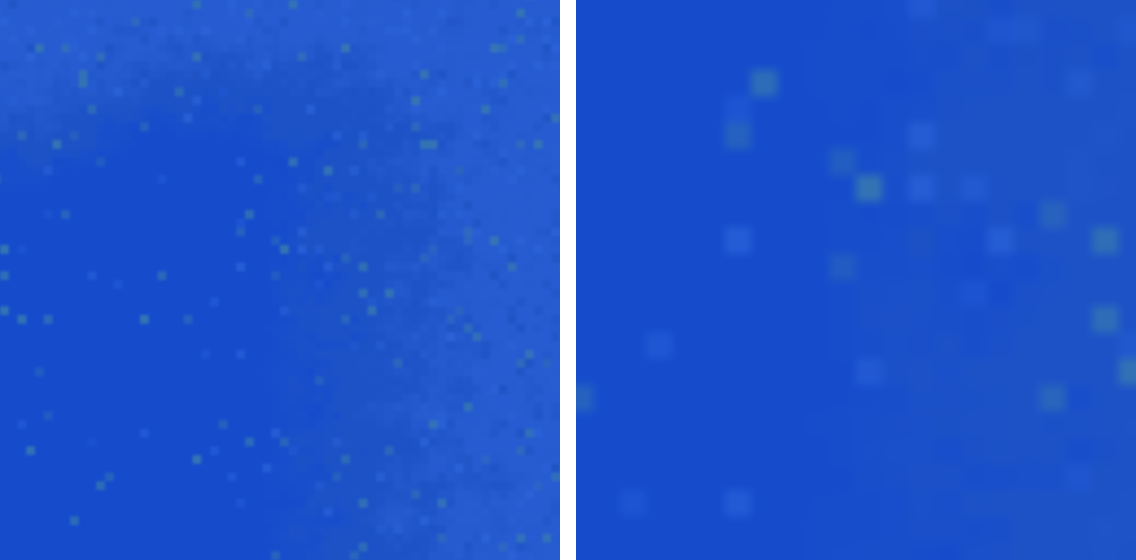
Left, the full canvas; right, a detail of the centre.
A WebGL 2 fragment shader for this background:

```glsl
#version 300 es
precision highp float;
// A grid of soft-edged square cells: deep blue at the lower left, rising to a
// lighter blue along the top and right. Gradient noise makes the border ragged,
// and hashed cells become dark chips, pale chips or teal specks.

#define CELLS 64.0          // cells across the canvas
#define EDGE_SOFTNESS 0.32  // half width of a cell edge, in cells
#define CLUMP_SIZE 4.0      // size of the noise clumps, in cells
#define CLUMP_AMOUNT 0.36
#define GRAIN_AMOUNT 0.20
#define CHIP_SHARE 0.11     // dark chips in the lightest part
#define PALE_SHARE 0.06     // pale chips in the lightest part
#define SPECK_SHARE 0.016   // teal specks in the deep part
#define SPECK_RISE 0.022    // extra specks in the lighter part

uniform vec2 u_resolution;
out vec4 fragColor;

const vec3 DEEP_BLUE = vec3(0.085, 0.297, 0.800);
const vec3 MID_BLUE = vec3(0.114, 0.322, 0.780);
const vec3 LIGHT_BLUE = vec3(0.152, 0.357, 0.818);
const vec3 PALE_BLUE = vec3(0.175, 0.395, 0.860);
const vec3 CHIP_BLUE = vec3(0.115, 0.322, 0.765);
const vec3 TEAL = vec3(0.210, 0.465, 0.700);

// Integer hash giving a value from 0 to 1 for a lattice point and a seed.
float hash(vec2 point, uint seed) {
    uvec2 q = uvec2(ivec2(point) + 512);
    uint h = q.x * 1597334677u ^ q.y * 3812015801u ^ seed * 2654435761u;
    h = (h ^ (h >> 16)) * 2246822519u;
    h = (h ^ (h >> 13)) * 3266489917u;
    h ^= h >> 16;
    return float(h >> 8) / 16777216.0;
}

float cornerSlope(vec2 corner, vec2 offset) {
    float angle = 6.28319 * hash(corner, 11u);
    return dot(vec2(cos(angle), sin(angle)), offset);
}

float gradientNoise(vec2 p) {
    vec2 i = floor(p), f = p - i;
    vec2 w = f * f * f * (f * (f * 6.0 - 15.0) + 10.0);
    vec2 e = vec2(1.0, 0.0);
    float low = mix(cornerSlope(i, f), cornerSlope(i + e, f - e), w.x);
    float high = mix(cornerSlope(i + e.yx, f - e.yx), cornerSlope(i + 1.0, f - 1.0), w.x);
    return mix(low, high, w.y);
}

// Broad light from the right and the top; the top band dips at the left.
float lightField(vec2 uv) {
    float right = smoothstep(0.36, 1.02, uv.x);
    float dip = 0.10 * (1.0 - smoothstep(0.0, 0.35, uv.x));
    float top = smoothstep(0.70, 1.02, uv.y + dip);
    return 1.0 - (1.0 - right) * (1.0 - top);
}

vec3 cellColor(vec2 cell) {
    float field = lightField((cell + 0.5) / CELLS);

    // Ragged tone, calm where the field is deep
    float clump = gradientNoise(cell / CLUMP_SIZE + 0.37);
    float grain = hash(cell, 1u) - 0.5;
    float unrest = smoothstep(0.0, 0.35, field);
    float tone = clamp(field + unrest * (CLUMP_AMOUNT * clump + GRAIN_AMOUNT * grain), 0.0, 1.0);
    vec3 color = mix(DEEP_BLUE, MID_BLUE, smoothstep(0.02, 0.36, tone));
    color = mix(color, LIGHT_BLUE, smoothstep(0.44, 0.92, tone));

    // Dark and pale chips
    float chip = step(hash(cell, 2u), CHIP_SHARE * field);
    color = mix(color, CHIP_BLUE, chip * (0.2 + 0.6 * hash(cell, 3u)));
    float pale = step(hash(cell, 4u), PALE_SHARE * field + 0.008);
    color = mix(color, PALE_BLUE, pale * (0.2 + 0.5 * hash(cell, 5u)));

    // Teal specks
    float speck = step(hash(cell, 6u), SPECK_SHARE + SPECK_RISE * unrest);
    return mix(color, TEAL, speck * (0.3 + 0.65 * hash(cell, 7u)));
}

void main() {
    vec2 uv = gl_FragCoord.xy / u_resolution;

    // Blend the four nearest cells across a soft edge
    vec2 p = uv * CELLS - 0.5;
    vec2 cell = floor(p);
    vec2 soft = min(max(vec2(EDGE_SOFTNESS), 0.5 * CELLS / u_resolution), 0.5);
    vec2 w = smoothstep(0.5 - soft, 0.5 + soft, p - cell);
    vec3 lower = mix(cellColor(cell), cellColor(cell + vec2(1.0, 0.0)), w.x);
    vec3 upper = mix(cellColor(cell + vec2(0.0, 1.0)), cellColor(cell + 1.0), w.x);
    fragColor = vec4(mix(lower, upper, w.y), 1.0);
}
```
